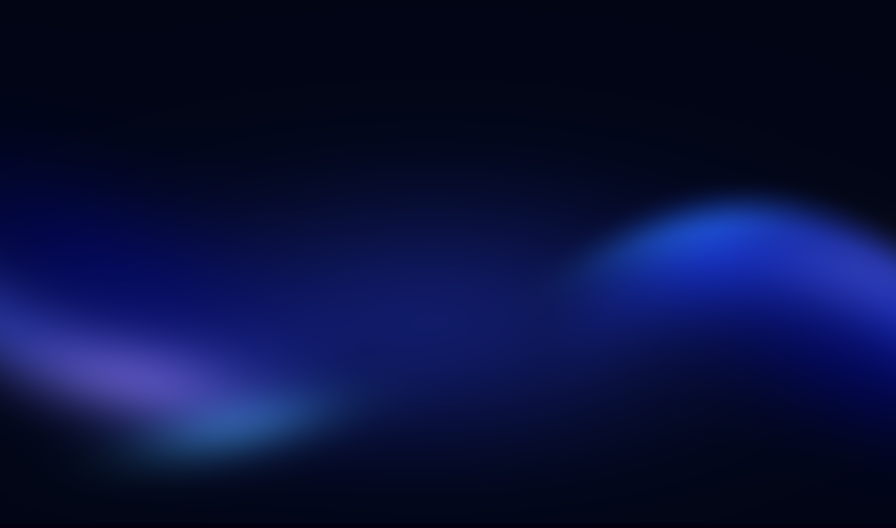
A Shadertoy shader for this background:

```glsl
const vec3 NIGHT = vec3(0.005, 0.020, 0.080);
const vec3 HAZE = vec3(0.060, 0.085, 0.320);
const vec3 DEEP_BLUE = vec3(0.000, 0.000, 0.200);
const vec3 INDIGO = vec3(0.120, 0.155, 0.380);
const vec3 MAUVE = vec3(0.180, 0.105, 0.100);
const vec3 TEAL = vec3(0.070, 0.210, 0.240);
const vec3 COBALT = vec3(0.060, 0.130, 0.530);
const vec3 AZURE = vec3(0.035, 0.140, 0.140);
const vec3 VIOLET = vec3(0.095, 0.070, 0.020);

// Elliptical falloff whose long axis follows the given slope
float glow(vec2 p, vec2 centre, vec2 radius, float slope) {
    vec2 d = p - centre;
    d.y -= slope * d.x;
    d /= radius;
    return exp(-dot(d, d));
}

// Height of a parabolic ridge line
float arc(float x, vec2 vertex, float bend) {
    float d = x - vertex.x;
    return vertex.y + bend * d * d;
}

// Soft band with separate widths above and below its ridge
float band(float offset, float above, float below) {
    float d = offset / (offset > 0.0 ? above : below);
    return exp(-d * d);
}

// Central haze and the saturated shadows beside the ribbons
vec3 backdrop(vec2 p) {
    vec3 color = NIGHT;
    float hazeX = (p.x - 0.48) / 0.30;
    color += HAZE * band(p.y - 0.39, 0.23, 0.22) * exp(-hazeX * hazeX);
    color += DEEP_BLUE * glow(p, vec2(0.10, 0.49), vec2(0.20, 0.17), -0.5);
    color += DEEP_BLUE * glow(p, vec2(0.97, 0.31), vec2(0.18, 0.14), -0.5);
    return color;
}

// Trough of indigo light with a teal lower rim
vec3 leftRibbon(vec2 p) {
    float ridge = arc(p.x, vec2(0.26, 0.255), 1.8);
    float fade = 1.0 - smoothstep(0.16, 0.42, p.x);
    vec3 light = INDIGO * band(p.y - ridge, 0.105, 0.095) * fade;
    light += MAUVE * glow(p, vec2(0.145, 0.283), vec2(0.115, 0.075), -0.25);
    light += TEAL * glow(p, vec2(0.265, 0.188), vec2(0.115, 0.060), 0.35);
    return light;
}

// Crest of cobalt light with a crisp upper edge
vec3 rightRibbon(vec2 p) {
    float depth = arc(p.x, vec2(0.83, 0.625), -2.9) - p.y;
    float edge = smoothstep(-0.045, 0.065, depth);
    float fade = smoothstep(0.59, 0.82, p.x);
    vec3 light = COBALT * edge * band(depth - 0.085, 0.125, 0.18) * fade;
    light += AZURE * edge * glow(p, vec2(0.77, 0.572), vec2(0.13, 0.065), 0.45);
    light += VIOLET * glow(p, vec2(0.975, 0.480), vec2(0.105, 0.085), -0.35);
    return light;
}

void mainImage(out vec4 fragColor, in vec2 fragCoord) {
    vec2 p = fragCoord / iResolution.xy;
    vec3 color = backdrop(p) + leftRibbon(p) + rightRibbon(p);

    // Thin dark strip along the base
    float strip = 1.0 - smoothstep(0.006, 0.011, p.y);
    color = mix(color, vec3(0.010, 0.000, 0.070), strip);

    fragColor = vec4(clamp(color, 0.0, 1.0), 1.0);
}
```
